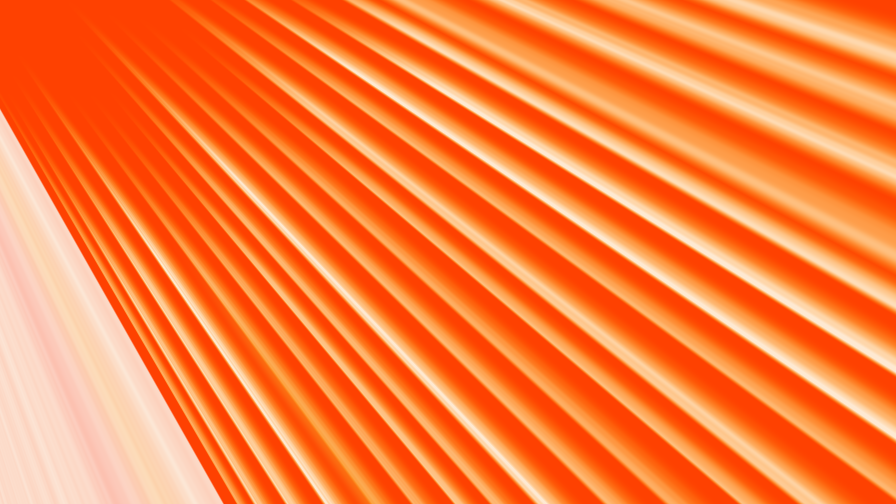
Reproduce this background procedurally as a Shadertoy shader.

```glsl
// Pale pleated rays fanning out over vivid orange, with a blush wedge in the lower left corner.

#define FAN_CENTER vec2(-0.502, 1.671)  // origin of the rays, in canvas heights
#define WEDGE_SLOPE 1.767               // ray that bounds the blush wedge
#define FADE_START 1.02                 // radius where the rays appear
#define FADE_LENGTH 0.55
#define RISE 0.74                       // soft side of a pleat, as a share of its gap
#define GRAIN 0.16                      // strength of the fine streaks

const int RAYS = 21;
// Slope of each pleat crest, and how bright it is.
const float CREST[RAYS] = float[](
    0.343, 0.391, 0.447, 0.516, 0.561, 0.617, 0.675, 0.726, 0.795, 0.845, 0.912,
    0.978, 1.062, 1.128, 1.187, 1.262, 1.345, 1.453, 1.556, 1.655, 1.715);
const float GAIN[RAYS] = float[](
    0.88, 0.82, 0.85, 0.72, 0.92, 1.00, 1.00, 0.68, 0.92, 0.72, 0.62,
    0.70, 1.00, 0.72, 0.80, 0.66, 0.70, 0.95, 0.92, 0.85, 0.65);

float hash(float n) {
    return fract(sin(n * 127.1) * 437.58) * 2.0 - 1.0;
}

// One-dimensional gradient noise, about -0.5 to 0.5.
float gradientNoise(float x) {
    float cell = floor(x), f = x - cell;
    float u = f * f * f * (f * (f * 6.0 - 15.0) + 10.0);
    return mix(hash(cell) * f, hash(cell + 1.0) * (f - 1.0), u);
}

// Tone 0 is vivid orange, tone 1 is warm cream.
vec3 warmRamp(float tone) {
    return vec3(0.995, 0.255 + 0.66 * tone, 0.005 + 0.82 * pow(tone, 1.75));
}

// Brightest pleat at this slope: a slow rise up to the crest, then a quick drop.
float pleats(float slope, float radius, float pixel) {
    float tone = 0.0;
    for (int i = 0; i < RAYS; i++) {
        float gap = i > 0 ? CREST[i] - CREST[i - 1] : 0.052;
        float d = slope - CREST[i];
        float start = FADE_START + 0.12 * hash(float(i) + 3.0);
        float reach = smoothstep(start, start + FADE_LENGTH, radius);
        float drop = gap * mix(0.42, 0.12, smoothstep(0.45, 0.62, CREST[i]));
        float rise = smoothstep(-gap * RISE * mix(0.5, 1.0, reach), 0.0, d);
        float fall = 1.0 - smoothstep(0.0, max(drop, 1.5 * pixel), d);
        tone = max(tone, GAIN[i] * reach * pow(rise, 1.25) * fall);
    }
    return tone;
}

// Blush wedge: broad bands of peach and pink under fine streaks.
vec3 blush(float slope) {
    vec3 color = vec3(0.99, 0.86, 0.79);
    float peach = exp(-pow((slope - 2.02) / 0.10, 2.0));
    float pink = exp(-pow((slope - 2.27) / 0.12, 2.0));
    color = mix(color, vec3(0.99, 0.83, 0.67), 0.85 * peach);
    color = mix(color, vec3(0.99, 0.76, 0.70), 0.85 * pink);
    float streak = gradientNoise(slope * 13.0) + 0.5 * gradientNoise(slope * 37.0);
    return color + vec3(0.0, 0.08, 0.10) * streak;
}

void mainImage(out vec4 fragColor, in vec2 fragCoord) {
    vec2 ray = fragCoord / iResolution.y - FAN_CENTER;
    float slope = -ray.y / ray.x;
    float radius = length(ray);
    float pixel = radius / (ray.x * ray.x * iResolution.y);

    // Pleats with fine streaks along each ray
    float tone = pleats(slope, radius, pixel);
    float grain = gradientNoise(slope * 70.0) + 0.5 * gradientNoise(slope * 160.0);
    tone = clamp(tone * (1.0 + GRAIN * 2.0 * grain), 0.0, 1.0);
    vec3 color = warmRamp(tone);

    // Amber tint on one narrow ray
    float amber = exp(-pow((slope - 1.35) / 0.025, 2.0));
    amber *= smoothstep(1.4, 1.8, radius);
    color = mix(color, vec3(0.98, 0.58, 0.12), 0.55 * amber);

    // Wedge with a smooth edge
    float wedge = smoothstep(-pixel, pixel, slope - WEDGE_SLOPE);
    color = mix(color, blush(slope), wedge);
    fragColor = vec4(clamp(color, 0.0, 1.0), 1.0);
}
```
